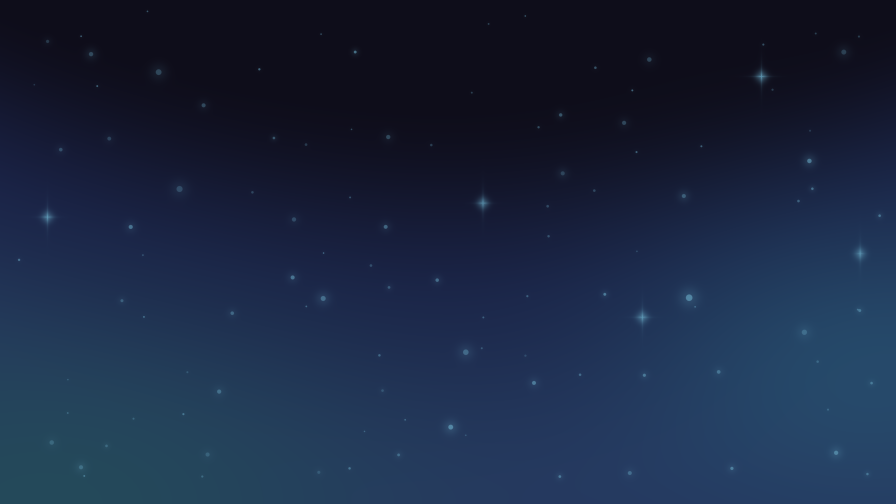
Write a Shadertoy shader that draws this background.

```glsl
// A night sky: a dark dome bows down over indigo, with teal glows low at
// both sides. Jittered grids scatter soft stars, and a short loop adds
// a few four-pointed sparkles along a rippling path.

float hash(vec2 p) {
    return fract(sin(dot(p, vec2(127.1, 311.7))) * 43758.5453);
}

// Elliptical falloff around a centre
float softGlow(vec2 p, vec2 centre, vec2 radius) {
    vec2 q = (p - centre) / radius;
    return exp(-dot(q, q));
}

vec3 skyColour(vec2 uv) {
    float bow = 0.75 * (uv.x - 0.52) * (uv.x - 0.52);
    float depth = 1.0 - uv.y + bow;
    vec3 sky = mix(vec3(0.055, 0.05, 0.10), vec3(0.10, 0.13, 0.27), smoothstep(0.2, 0.62, depth));
    sky = mix(sky, vec3(0.145, 0.21, 0.37), smoothstep(0.5, 1.0, depth));
    sky = mix(sky, vec3(0.14, 0.30, 0.35), 0.85 * softGlow(uv, vec2(0.05, 0.0), vec2(0.38, 0.36)));
    return mix(sky, vec3(0.15, 0.31, 0.43), 0.8 * softGlow(uv, vec2(0.97, 0.27), vec2(0.27, 0.3)));
}

// One jittered star per grid cell, kept away from the cell borders
float starLayer(vec2 p, float rows, float share, float size, float halo, float seed) {
    vec2 cell = floor(p * rows) + seed;
    vec2 jitter = 0.2 + 0.6 * vec2(hash(cell), hash(cell + 17.3));
    float d = length(fract(p * rows) - jitter) / rows;
    float radius = size * mix(0.5, 1.0, hash(cell + 5.9));
    float pixel = 0.7 / iResolution.y;
    float core = 1.0 - smoothstep(max(radius - pixel, 0.0), radius + pixel, d);
    float glow = halo * exp(-d * d / (radius * radius * 9.0));
    float present = step(hash(cell + 31.7), share);
    return present * (0.55 * core + glow) * mix(0.4, 1.0, hash(cell + 43.1));
}

// Soft core with tapering arms, longer vertically
float sparkle(vec2 p, float width) {
    vec2 a = abs(p);
    float core = exp(-dot(p, p) / 0.00013);
    float upright = exp(-a.x / 0.0025 - a.y / 0.014);
    float across = exp(-a.y / 0.0025 - a.x / width);
    return 0.4 * core + 0.5 * max(upright, across);
}

void mainImage(out vec4 fragColor, in vec2 fragCoord) {
    vec2 uv = fragCoord / iResolution.xy;
    vec2 p = fragCoord / iResolution.y;
    float aspect = iResolution.x / iResolution.y;
    vec3 colour = skyColour(uv);

    // Tiny points, small stars and large hazy stars
    float light = starLayer(p, 9.0, 0.42, 0.0026, 0.03, 3.0);
    light += starLayer(p, 6.0, 0.5, 0.0045, 0.12, 61.0);
    light += starLayer(p, 4.0, 0.45, 0.0075, 0.22, 117.0);

    // Sparkles crowd to the right and swing widest near the fourth
    for (int i = 0; i < 5; i++) {
        float k = float(i);
        float swing = 0.3 * exp(-(k - 2.7) * (k - 2.7) / 1.2);
        vec2 place = vec2(0.053 + 0.907 * pow(k / 4.0, 0.45), 0.57 - swing * cos(3.14159 * k));
        float armWidth = mix(0.004, 0.013, hash(vec2(k, 8.0)));
        light += sparkle(p - place * vec2(aspect, 1.0), armWidth);
    }

    colour = mix(colour, vec3(0.40, 0.65, 0.76), clamp(light, 0.0, 0.85));
    fragColor = vec4(colour, 1.0);
}
```
